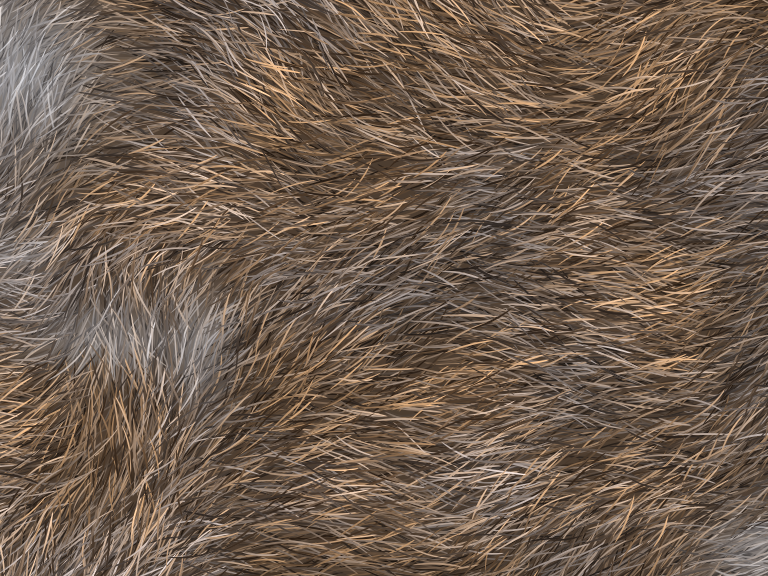
Give the GLSL for this texture, as a Shadertoy shader.

```glsl
// Coarse animal fur: thousands of thin, curved, tapered hairs painted in layers,
// combed by a smooth flow field. Deep layers are darker, and slow noise
// varies the shadow, the rusty tint and a few pale tufts.

vec4 hash4(vec3 p) {
    vec4 q = fract(p.xyzx * vec4(0.1031, 0.1030, 0.0973, 0.1099));
    q += dot(q, q.wzxy + 33.33);
    return fract((q.xxyz + q.yzzw) * q.zywx);
}

float noise(vec2 p, float seed) {
    vec2 i = floor(p), f = fract(p);
    f = f * f * (3.0 - 2.0 * f);
    float a = hash4(vec3(i, seed)).x;
    float b = hash4(vec3(i + vec2(1, 0), seed)).x;
    float c = hash4(vec3(i + vec2(0, 1), seed)).x;
    float d = hash4(vec3(i + 1.0, seed)).x;
    return mix(mix(a, b, f.x), mix(c, d, f.x), f.y);
}

float blob(vec2 p, vec2 centre, vec2 size) {
    vec2 d = (p - centre) / size;
    return exp(-dot(d, d));
}

// Combing direction of the coat, in radians
float flowAngle(vec2 p) {
    float angle = 0.25 + 1.5 * (noise(p * 4.5, 3.0) - 0.5);
    angle += 0.75 * blob(p, vec2(0.25, 0.40), vec2(0.38, 0.36));
    angle += 0.65 * blob(p, vec2(0.05, 0.85), vec2(0.20));
    angle += 0.60 * blob(p, vec2(1.22, 0.75), vec2(0.14));
    return angle - 0.90 * blob(p, vec2(0.68, 0.85), vec2(0.36, 0.28));
}

// Amount of pale fur
float paleTuft(vec2 p) {
    float pale = blob(p, vec2(0.04, 0.88), vec2(0.13, 0.16));
    pale += 0.75 * blob(p, vec2(0.18, 0.41), vec2(0.13, 0.055));
    pale += 0.55 * blob(p, vec2(0.35, 0.40), vec2(0.05, 0.10));
    pale += 0.45 * blob(p, vec2(0.02, 0.56), vec2(0.08, 0.07));
    pale += 0.80 * blob(p, vec2(1.32, 0.04), vec2(0.09, 0.06));
    return min(pale, 1.0);
}

vec3 hairColor(float tone, float warmth, float pale) {
    vec3 color = mix(vec3(0.17, 0.135, 0.11), vec3(0.83, 0.75, 0.68), tone);
    color *= mix(vec3(0.97, 1.0, 1.07), vec3(1.08, 0.94, 0.76), warmth);
    vec3 silver = mix(vec3(0.46, 0.45, 0.46), vec3(0.88, 0.88, 0.90), tone);
    return mix(color, silver, pale);
}

void mainImage(out vec4 fragColor, in vec2 fragCoord) {
    const float CELL = 0.055;
    const int LAYERS = 10;
    const int HAIRS = 3;
    vec2 p = fragCoord / iResolution.y;
    float pixel = 1.0 / iResolution.y;

    // Dim undercoat
    float pale = paleTuft(p);
    vec3 color = mix(vec3(0.30, 0.24, 0.19), vec3(0.56, 0.54, 0.53), pale);

    for (int layer = 0; layer < LAYERS; layer++) {
        float depth = float(layer) / float(LAYERS - 1);
        vec2 shift = hash4(vec3(float(layer), 5.0, 9.0)).xy;
        vec2 home = floor(p / CELL + shift);

        for (int k = 0; k < 9; k++) {
            vec2 cell = home + vec2(k % 3, k / 3) - 1.0;
            vec2 middle = (cell + 0.5 - shift) * CELL;
            float comb = flowAngle(middle);
            float rust = noise(middle * 6.0, 21.0);
            float cellPale = paleTuft(middle);
            float shadow = mix(0.76, 1.16, noise(middle * 7.0, 40.0));

            for (int h = 0; h < HAIRS; h++) {
                vec4 r = hash4(vec3(cell, float(layer * HAIRS + h) + 60.0));
                vec4 s = fract(r.wzyx * 57.3);

                // Hair frame: x runs along the strand, y across it
                float angle = comb + (r.w + s.x - 1.0) * 0.75;
                vec2 d = p - (cell + r.xy - shift) * CELL;
                float ca = cos(angle), sa = sin(angle);
                d = vec2(ca * d.x + sa * d.y, ca * d.y - sa * d.x);
                float halfLength = CELL * mix(0.55, 0.92, s.y);
                float along = d.x / halfLength;
                if (abs(along) > 1.0) continue;
                float across = d.y - (s.z - 0.5) * 0.30 * halfLength * along * along;

                float taper = 1.0 - along * along;
                float width = mix(0.0011, 0.0018, s.w) * sqrt(taper);
                float cover = clamp((width - abs(across)) / pixel + 0.5, 0.0, 1.0);
                cover *= smoothstep(0.0, 0.3, taper) * mix(1.0, 0.75, cellPale);

                float warmth = clamp(rust * 0.9 + (s.x - 0.5) * 0.9, 0.0, 1.0);
                vec3 strand = hairColor(r.z, warmth, cellPale);
                strand *= mix(0.62, 1.08, depth) * mix(shadow, 1.0, cellPale);
                strand *= 1.0 + 0.10 * along;
                color = mix(color, strand, cover);
            }
        }
    }
    fragColor = vec4(clamp(color, 0.0, 1.0), 1.0);
}
```
